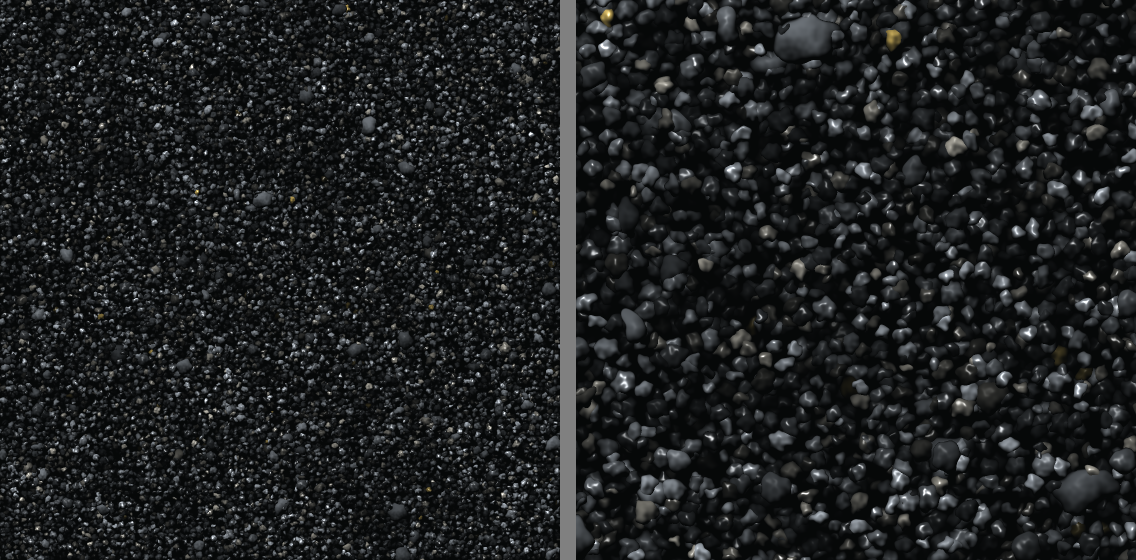
Left, the full canvas; right, a detail of the centre.
This texture is drawn by a Shadertoy shader. Its source:

```glsl
// Glossy black volcanic sand with a few matte grey pebbles.

vec3 hash3(vec2 p) {
    vec3 q = fract(p.xyx * vec3(0.1031, 0.1030, 0.0973));
    q += dot(q, q.yxz + 33.33);
    return fract((q.xxy + q.yzz) * q.zyx);
}

float cornerSlope(vec2 corner, vec2 offset) {
    float angle = 6.2832 * hash3(corner).x;
    return dot(vec2(cos(angle), sin(angle)), offset);
}

float gradientNoise(vec2 p) {
    vec2 i = floor(p), f = p - i;
    vec2 u = f * f * f * (f * (f * 6.0 - 15.0) + 10.0);
    vec2 e = vec2(1, 0);
    return mix(mix(cornerSlope(i, f), cornerSlope(i + e, f - e), u.x),
               mix(cornerSlope(i + e.yx, f - e.yx), cornerSlope(i + 1.0, f - 1.0), u.x), u.y);
}

vec2 noise2(vec2 p) {
    return vec2(gradientNoise(p), gradientNoise(p + 57.0));
}

// Light one grain: diffuse body, sharp glint, darker when buried.
vec3 shadeGrain(vec3 normal, float height, vec3 traits, float matte) {
    vec3 light = normalize(vec3(-0.25, 0.65, 0.7));
    vec3 halfway = normalize(light + vec3(0, 0, 1));
    float diffuse = max(dot(normal, light), 0.0);
    float glint = pow(max(dot(normal, halfway), 0.0), 45.0);
    float tone = mix(mix(0.11, 0.66, traits.x * traits.x), mix(0.2, 0.44, traits.x), matte);
    vec3 tint = mix(vec3(0.95, 0.99, 1.04), vec3(1.03, 1.0, 0.93), step(0.82, traits.y));
    tint = mix(tint, vec3(1.3, 1.1, 0.55), step(0.996, traits.y));
    float exposure = smoothstep(0.3, 1.45, height);
    float gloss = 0.95 * traits.z * traits.z * (1.0 - 0.85 * matte);
    return exposure * (tint * tone * diffuse + gloss * glint);
}

// Scatter domed ellipses, one per cell, keeping whichever lies on top.
void addGrains(vec2 p, vec2 grit, float cells, float share, float lift, float matte,
               inout float top, inout vec3 colour) {
    vec2 q = p * cells;
    q += 0.28 * noise2(q * 1.9);
    vec2 home = floor(q);
    for (int y = -1; y <= 1; y++)
    for (int x = -1; x <= 1; x++) {
        vec2 id = home + vec2(x, y);
        vec3 place = hash3(id + cells);
        vec3 form = hash3(id + cells + 171.0);
        if (form.z > share) continue;

        float c = cos(6.2832 * place.z), s = sin(6.2832 * place.z);
        mat2 turn = mat2(c, s, -s, c);
        vec2 d = turn * (q - id - 0.1 - 0.8 * place.xy);
        d /= mix(0.38, 0.7, form.x) * vec2(1.0, mix(0.58, 0.95, form.y));
        float r2 = dot(d, d);
        if (r2 >= 1.0) continue;

        vec3 traits = hash3(id + cells + 343.0);
        float dome = sqrt(1.0 - r2);
        float height = lift + fract(place.z * 7.0 + form.y) + 0.6 * dome;
        if (height > top) {
            top = height;
            vec2 slope = d * turn + grit * mix(1.0, 0.3, matte);
            vec3 normal = normalize(vec3(slope, dome + 0.1));
            colour = shadeGrain(normal, height, traits, matte);
            colour *= smoothstep(0.0, 0.45, dome);
        }
    }
}

vec3 sandColour(vec2 p) {
    vec2 grit = 0.9 * noise2(p * 230.0);
    float top = -1.0;
    vec3 colour = vec3(0);
    addGrains(p, grit, 103.0, 1.0, -0.2, 0.0, top, colour);
    addGrains(p, grit, 86.0, 1.0, 0.0, 0.0, top, colour);
    addGrains(p, grit, 57.0, 0.07, 0.35, 0.6, top, colour);
    addGrains(p, grit, 37.0, 0.03, 0.55, 1.0, top, colour);

    // Broad patches of slightly lighter and darker sand.
    colour *= 1.0 + 0.35 * gradientNoise(p * 5.0 + 3.0);
    return vec3(0.024, 0.03, 0.032) + colour;
}

void mainImage(out vec4 fragColor, in vec2 fragCoord) {
    // Four samples per pixel smooth the grain edges.
    vec3 sum = vec3(0);
    for (int i = 0; i < 4; i++) {
        vec2 shift = 0.5 * vec2(i % 2, i / 2) - 0.25;
        sum += sandColour((fragCoord + shift) / iResolution.y);
    }
    fragColor = vec4(min(sum / 4.0, 1.0), 1.0);
}
```
